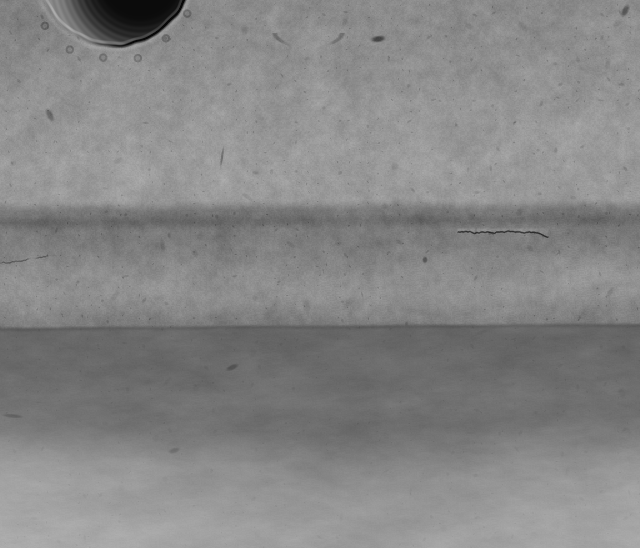
Give the GLSL for this texture, as a WebGL 1 fragment shader.

```glsl
precision highp float;
uniform vec2 u_resolution;

vec2 hash2(vec2 p) {
  p = vec2(dot(p, vec2(127.1, 311.7)), dot(p, vec2(269.5, 183.3)));
  return fract(sin(p) * 43758.5);
}

float gradientNoise(vec2 p) {
  vec2 i = floor(p), f = fract(p);
  vec2 u = f * f * f * (f * (f * 6.0 - 15.0) + 10.0);
  float a = dot(hash2(i) * 2.0 - 1.0, f);
  float b = dot(hash2(i + vec2(1, 0)) * 2.0 - 1.0, f - vec2(1, 0));
  float c = dot(hash2(i + vec2(0, 1)) * 2.0 - 1.0, f - vec2(0, 1));
  float d = dot(hash2(i + 1.0) * 2.0 - 1.0, f - 1.0);
  return mix(mix(a, b, u.x), mix(c, d, u.x), u.y);
}

float fbm(vec2 p) {
  float sum = 0.0, amp = 0.6;
  for (int i = 0; i < 5; i++) {
    sum += amp * gradientNoise(p);
    p = mat2(1.6, 1.2, -1.2, 1.6) * p + 7.3;
    amp *= 0.62;
  }
  return sum;
}

// Soft tilted ellipse
float spot(vec2 p, vec2 center, vec2 radii, float angle) {
  p -= center;
  float c = cos(angle), s = sin(angle);
  p = vec2(c * p.x + s * p.y, c * p.y - s * p.x) / radii;
  return 1.0 - smoothstep(0.4, 1.3, length(p));
}

// Small pits, at most one per cell
float pits(vec2 p, float scale) {
  vec2 cell = floor(p * scale), h = hash2(cell), k = hash2(cell + 41.7);
  vec2 center = 0.25 + 0.5 * h;
  vec2 radii = vec2(0.05 + 0.11 * k.x, 0.04 + 0.05 * h.y);
  return spot(fract(p * scale), center, radii, k.y * 3.0) * step(0.72, fract(h.x * 17.0 + k.y));
}

float stroke(float dist, float halfWidth, float px) {
  return 1.0 - smoothstep(halfWidth - px * 0.5, halfWidth + px, abs(dist));
}

float span(float x, float a, float b, float soft) {
  return smoothstep(a - soft, a + soft, x) * (1.0 - smoothstep(b - soft, b + soft, x));
}

void main() {
  // Canvas widths, measured down from the top edge
  vec2 p = vec2(gl_FragCoord.x, u_resolution.y - gl_FragCoord.y) / u_resolution.x;
  float px = 1.0 / u_resolution.x;
  float wave = gradientNoise(vec2(p.x * 7.0, 3.4));
  float y = p.y + 0.005 * (p.x - 0.5) + 0.004 * wave;

  // Wall, recessed groove and rounded ledge
  float tone = mix(0.54, 0.60, smoothstep(0.0, 0.25, y));
  tone -= 0.035 * smoothstep(0.25, 0.0, p.x) * smoothstep(0.2, 0.0, y);
  tone = mix(tone, 0.46, smoothstep(0.311, 0.333, y));
  tone = mix(tone, 0.405, smoothstep(0.332, 0.346, y));
  tone = mix(tone, 0.475, smoothstep(0.345, 0.362, y));
  tone = mix(tone, 0.565, smoothstep(0.365, 0.445, y));
  tone = mix(tone, 0.49, smoothstep(0.455, 0.508, y));

  // Floor, brightening towards the near corners
  float ledge = p.y + 0.006 * (p.x - 0.5) + 0.002 * wave;
  float onFloor = smoothstep(0.506, 0.513, ledge);
  float side = abs(p.x - 0.56) * 2.0;
  float floorTone = mix(0.405, 0.435, smoothstep(0.51, 0.65, p.y));
  floorTone += (0.125 + 0.06 * side) * smoothstep(0.66, 0.79, p.y + 0.035 * side + 0.015 * wave);
  floorTone += 0.045 * smoothstep(0.74, 0.857, p.y);
  tone = mix(tone, floorTone, onFloor);
  tone -= 0.045 * exp(-pow((ledge - 0.511) / 0.0035, 2.0));

  // Concrete mottling, stretched and softer on the floor
  float wallGrain = 0.085 * fbm(p * 13.0) + 0.075 * fbm(p * 48.0 + 9.0);
  float floorGrain = 0.075 * fbm(p * vec2(8.0, 20.0) + 4.0) + 0.025 * fbm(p * vec2(30.0, 85.0));
  tone += mix(wallGrain, floorGrain, onFloor);
  tone += (hash2(floor(p * 512.0)).x - 0.5) * mix(0.035, 0.015, onFloor);

  // Scattered pits at several sizes
  for (int i = 0; i < 3; i++) {
    float scale = 14.0 * pow(2.1, float(i));
    tone -= (0.05 + 0.02 * float(i)) * pits(p + float(i) * 3.7, scale) * (1.0 - 0.65 * onFloor);
  }

  // Larger blemishes
  tone -= 0.27 * spot(p, vec2(0.591, 0.061), vec2(0.011, 0.005), -0.15);
  tone -= 0.17 * spot(p, vec2(0.078, 0.180), vec2(0.005, 0.011), -0.5);
  tone -= 0.20 * spot(p, vec2(0.977, 0.017), vec2(0.005, 0.010), 0.5);
  tone -= 0.16 * spot(p, vec2(0.347, 0.245), vec2(0.002, 0.016), 0.15);
  tone -= 0.18 * spot(p, vec2(0.664, 0.406), vec2(0.004, 0.005), 0.0);
  tone -= 0.10 * spot(p, vec2(0.363, 0.574), vec2(0.010, 0.004), -0.4);
  tone -= 0.08 * spot(p, vec2(0.272, 0.704), vec2(0.009, 0.004), -0.3);
  tone -= 0.08 * spot(p, vec2(0.020, 0.650), vec2(0.016, 0.003), 0.1);
  float arc = length((p - vec2(0.482, 0.050)) / vec2(1.0, 0.45)) - 0.053;
  float ends = smoothstep(0.025, 0.048, abs(p.x - 0.482));
  tone -= 0.13 * stroke(arc, 0.003, 0.003) * ends * step(0.052, p.y);

  // Jagged crack with a chipped pale border
  float jag = 0.004 * gradientNoise(vec2(p.x * 75.0, 1.3)) + 0.002 * gradientNoise(vec2(p.x * 230.0, 5.7));
  float crackY = 0.363 + jag + 0.007 * smoothstep(0.835, 0.858, p.x);
  float crack = span(p.x, 0.715, 0.857, 0.002);
  tone += 0.07 * crack * span(p.y, 0.357, crackY, 0.0015) * (0.7 + gradientNoise(p * 180.0));
  tone -= 0.32 * crack * stroke(p.y - crackY, 0.0008, px);
  float hairline = p.y - 0.412 + 0.16 * p.x - jag;
  tone -= 0.19 * span(p.x, 0.0, 0.083, 0.006) * stroke(hairline, 0.0006, px) * smoothstep(-0.25, 0.15, gradientNoise(vec2(p.x * 55.0, 8.2)));

  // Bubbles around the pipe opening
  for (int i = 0; i < 6; i++) {
    float angle = 0.55 + 0.38 * float(i);
    vec2 h = hash2(vec2(float(i), 2.0));
    vec2 center = vec2(0.178, -0.049) + (0.133 + 0.012 * h.x) * vec2(cos(angle), sin(angle));
    float d = length(p - center);
    tone -= 0.13 * stroke(d - 0.005, 0.0012, 0.0015) + 0.05 * spot(p, center, vec2(0.004), 0.0);
  }

  // Pipe: ragged rim, ribbed inner wall and dark bore
  vec2 q = p - vec2(0.178, -0.049);
  float rim = length(q) - 0.121 - 0.003 * gradientNoise(p * 45.0);
  float bore = length(p - vec2(0.219, -0.033)) - 0.084;
  float inside = 1.0 - smoothstep(-px, px, rim);
  float pipe = mix(0.16, 0.52, smoothstep(0.0, 0.055, bore)) + 0.025 * sin(bore * 650.0);
  pipe = mix(0.045, pipe, smoothstep(-0.026, 0.012, bore));
  pipe += 0.13 * stroke(rim + 0.005, 0.0015, 0.002);
  tone += 0.06 * stroke(rim - 0.005, 0.002, 0.004);
  tone = mix(tone, pipe, inside);
  tone -= 0.28 * stroke(rim, 0.0018, 0.002) * smoothstep(-0.06, 0.03, q.x);

  gl_FragColor = vec4(vec3(clamp(tone, 0.03, 1.0)), 1.0);
}
```
